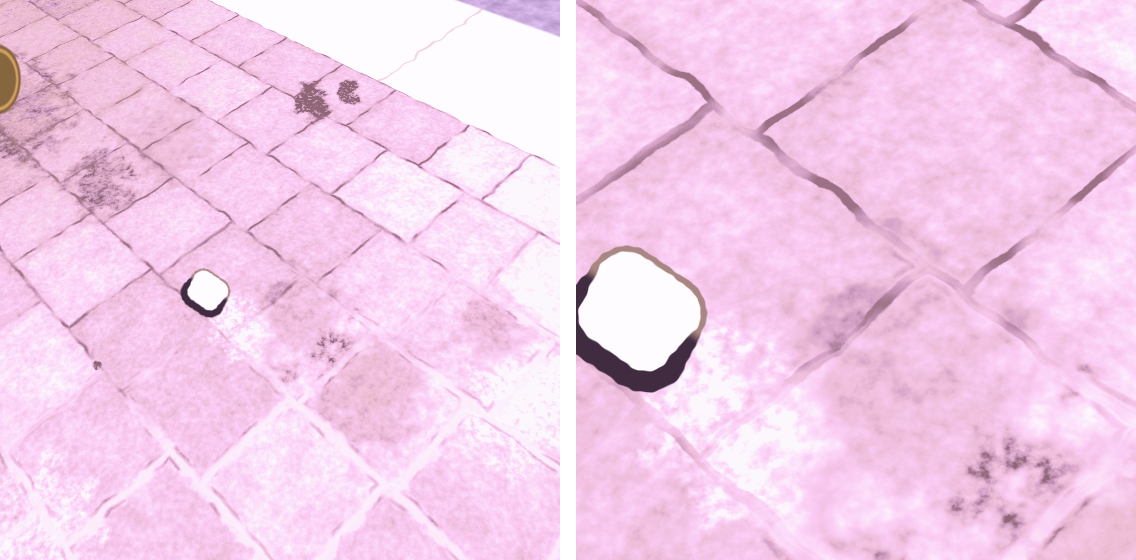
Left: the whole. Right: its middle third, enlarged.
A Shadertoy shader for this texture:

```glsl
// Sunlit pink stone paving in perspective, with worn joints, stains, a white curb and a metal ring.
const vec3 TONES[6] = vec3[6](  // from grime to sunlit stone
    vec3(0.56, 0.40, 0.46), vec3(0.82, 0.62, 0.77), vec3(0.93, 0.74, 0.85),
    vec3(0.98, 0.79, 0.95), vec3(0.99, 0.87, 0.98), vec3(0.99, 0.97, 0.99));
const vec3 CURB_WHITE = vec3(1.0, 0.99, 1.0);
const vec3 ROAD_PURPLE = vec3(0.80, 0.67, 0.87);
const vec3 WARM_DUST = vec3(0.88, 0.70, 0.68);
const vec3 IRON = vec3(0.25, 0.17, 0.25);
const vec3 POT_BROWN = vec3(0.62, 0.47, 0.29);
// Shift of the cross joints in each row of slabs
const float ROW_SHIFT[7] = float[7](0.84, 0.48, 0.24, 0.02, 0.80, 0.47, 0.15);
// Stains: centre, radius, darkness (negative bleaches)
const vec4 STAINS[12] = vec4[12](
    vec4(0.555, 0.182, 0.040, 0.70), vec4(0.622, 0.168, 0.028, 0.70),
    vec4(0.180, 0.325, 0.070, 0.40), vec4(0.535, 0.575, 0.105, 0.34),
    vec4(0.655, 0.700, 0.135, 0.34), vec4(0.890, 0.585, 0.085, 0.36),
    vec4(0.040, 0.200, 0.110, 0.35), vec4(0.172, 0.652, 0.010, 0.90),
    vec4(0.430, 0.585, 0.070, -0.40), vec4(0.950, 0.720, 0.150, -0.25),
    vec4(0.060, 0.930, 0.130, -0.25), vec4(0.300, 0.250, 0.090, 0.20));

float hash(vec2 p) {
    vec3 q = fract(vec3(p.xyx) * 0.1031);
    q += dot(q, q.yzx + 33.33);
    return fract((q.x + q.y) * q.z);
}

float cornerSlope(vec2 cell, vec2 offset) {
    float angle = 6.2832 * hash(cell);
    return dot(vec2(cos(angle), sin(angle)), offset);
}

float gradientNoise(vec2 p) {
    vec2 i = floor(p), f = fract(p), e = vec2(1, 0);
    vec2 s = f * f * f * (f * (f * 6.0 - 15.0) + 10.0);
    float low = mix(cornerSlope(i, f), cornerSlope(i + e, f - e), s.x);
    float high = mix(cornerSlope(i + e.yx, f - e.yx), cornerSlope(i + 1.0, f - 1.0), s.x);
    return 1.4 * mix(low, high, s.y);
}

float fbm(vec2 p) {
    float sum = 0.0;
    for (float gain = 0.6; gain > 0.08; gain *= 0.55) {
        sum += gain * gradientNoise(p);
        p = mat2(1.6, 1.2, -1.2, 1.6) * p + 7.3;
    }
    return sum;
}

vec3 tone(float t) {
    vec3 color = TONES[0];
    for (int i = 1; i < 6; i++)
        color = mix(color, TONES[i], clamp(t * 5.0 - float(i - 1), 0.0, 1.0));
    return color;
}

// Projects the canvas to the ground: x runs along the curb, y away from it
vec2 groundPlane(vec2 p) {
    float depth = p.y + 0.1245 * p.x + 0.7174;
    return vec2(14.2 * (p.y + 0.431 * p.x), 9.33 * (p.y - 0.4765 * p.x + 0.1773)) / depth;
}

// Returns the slab cell in xy and the distance to its nearest joint in z
vec3 slabGrid(vec2 g) {
    float row = floor(g.y), along = g.x - ROW_SHIFT[int(clamp(row, 0.0, 6.0))];
    float joint = round(along);
    float d = along - joint - 0.2 * (hash(vec2(joint, row + 20.0)) - 0.5);
    return vec3(joint + step(0.0, d), row, min(abs(d), abs(g.y - round(g.y))));
}

float stainDarkness(vec2 p, float ragged, float speckle) {
    float sum = 0.0;
    for (int i = 0; i < 12; i++) {
        vec4 s = STAINS[i];
        float d = length(p - s.xy) + ragged * s.z * 0.7;
        sum += s.w * smoothstep(s.z, s.z * 0.5, d) * (0.9 + 1.2 * speckle);
    }
    return sum;
}

vec3 paving(vec2 p, vec2 g, float soft) {
    float patches = fbm(g * 2.5), grain = fbm(g * 9.0), speckle = fbm(g * 21.0);
    vec2 wobble = vec2(gradientNoise(g * 4.0), gradientNoise(g * 4.0 + 31.0));
    vec3 slab = slabGrid(g + 0.03 * wobble + 0.014 * grain);
    // Slab face: sun from the right, dust at the upper left, grime near joints
    float dust = smoothstep(0.6, 0.05, length(p));
    float mortar = smoothstep(0.6, 0.95, p.y + 0.3 * p.x + 0.2 * patches);
    float t = 0.68 + 0.22 * smoothstep(0.5, 0.95, p.x) * smoothstep(1.1, 0.6, p.y) - 0.2 * dust;
    t += 0.3 * (hash(slab.xy + 5.0) - 0.5) + 0.2 * patches + 0.2 * grain + 0.22 * speckle;
    t -= 0.2 * smoothstep(0.18, 0.0, slab.z) * (1.0 - mortar) * clamp(0.6 + 2.0 * patches, 0.0, 1.5);
    t -= stainDarkness(p, fbm(g * 5.0 + 9.0), speckle);
    // Joints: thin and dark far off, pale and crumbling with a dark crack close by
    float gap = 1.0 - smoothstep(0.018 - soft, 0.018 + soft, slab.z);
    float pale = 1.0 - smoothstep(0.015, 0.05 + soft, slab.z + 0.06 * grain);
    float crack = smoothstep(0.022, 0.004, abs(slab.z - 0.04)) * smoothstep(-0.05, 0.25, wobble.x);
    t = mix(t, 0.04, gap * (1.0 - mortar) * clamp(0.75 + 1.2 * wobble.y, 0.15, 1.0));
    t = mix(t, 0.94, 0.9 * pale * mortar);
    t -= 0.45 * crack * mortar;
    float warm = 0.5 * dust + 0.5 * smoothstep(0.09, 0.0, length(p - vec2(0.67, 0.685)));
    return mix(tone(t), WARM_DUST, warm * clamp(0.5 + patches, 0.0, 1.0));
}

vec3 curb(vec2 g, float soft) {
    float crack = smoothstep(0.01 + soft, 0.0, abs(g.x - 6.56 + 0.05 * gradientNoise(g * 5.0)));
    vec3 road = ROAD_PURPLE + 0.15 * fbm(g * 4.0);
    return mix(mix(CURB_WHITE, TONES[2], 0.7 * crack), road, smoothstep(-2.36, -2.44, g.y));
}

// Rounded ring, thick at the lower left and tan where thin
vec3 addRing(vec3 color, vec2 d, float px) {
    vec2 q = abs(mat2(0.82, -0.57, 0.57, 0.82) * d) - vec2(0.015, 0.012);
    float edge = length(max(q, 0.0)) + min(max(q.x, q.y), 0.0) - 0.021;
    float heavy = smoothstep(-0.02, 0.025, d.y - 0.6 * d.x);
    float band = abs(edge) - mix(0.0018, 0.0062, heavy) - 0.001 * gradientNoise(d * 150.0);
    vec3 metal = mix(WARM_DUST * 0.75, IRON, smoothstep(0.05, 0.3, heavy));
    return mix(mix(color, CURB_WHITE, smoothstep(px, -px, edge)), metal, smoothstep(px, -px, band));
}

void mainImage(out vec4 fragColor, in vec2 fragCoord) {
    float px = 1.0 / iResolution.y, soft = 8.0 * px;
    vec2 p = vec2(0, 1) + vec2(1, -1) * fragCoord / iResolution.xy, g = groundPlane(p);
    float curbEdge = g.y + 0.04 * gradientNoise(g * 4.0);
    vec3 color = mix(curb(g, soft), paving(p, g, soft), smoothstep(-soft, soft, curbEdge));
    color = addRing(color, p - vec2(0.369, 0.521), px);
    float pot = length((p - vec2(-0.005, 0.142)) / vec2(0.042, 0.062)) - 1.0;
    vec3 clay = POT_BROWN * (0.85 + 0.5 * smoothstep(0.1, 0.0, abs(pot + 0.15)));
    fragColor = vec4(mix(color, clay, smoothstep(25.0 * px, -25.0 * px, pot)), 1.0);
}
```
